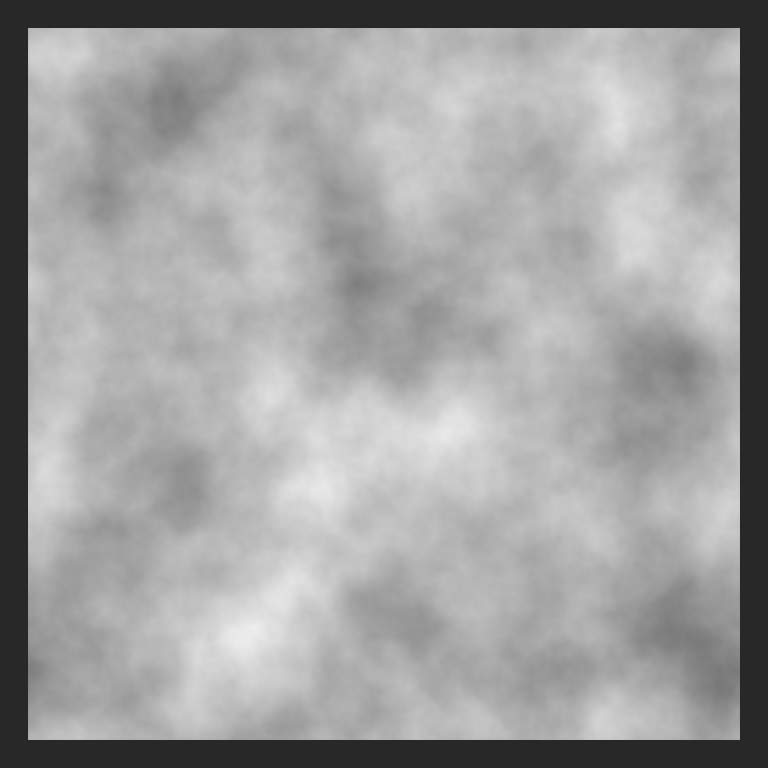
Reproduce this texture procedurally as a Shadertoy shader.

```glsl
#define BORDER 0.0365
#define FRAME_COLOR vec3(0.157)
#define MEAN_GRAY 0.702
#define CONTRAST 0.31
#define BASE_CELLS 4.0
#define OCTAVES 6
#define GAIN 0.5
#define SEED 17u

// Integer hash to a unit gradient; the lattice wraps so the clouds tile
vec2 latticeGradient(vec2 cell, float period, uint octave) {
    uvec2 c = uvec2(mod(cell, period));
    uint h = c.x * 1597334677u ^ c.y * 3812015801u ^ (octave + SEED) * 2654435769u;
    h = (h ^ (h >> 16)) * 2246822519u;
    h = (h ^ (h >> 13)) * 3266489917u;
    h ^= h >> 16;
    float angle = 6.2831853 * float(h & 65535u) / 65536.0;
    return vec2(cos(angle), sin(angle));
}

float gradientNoise(vec2 p, float period, uint octave) {
    vec2 cell = floor(p);
    vec2 f = p - cell;
    vec2 blend = f * f * f * (f * (f * 6.0 - 15.0) + 10.0);
    vec2 e = vec2(1.0, 0.0);
    float a = dot(latticeGradient(cell, period, octave), f);
    float b = dot(latticeGradient(cell + e.xy, period, octave), f - e.xy);
    float c = dot(latticeGradient(cell + e.yx, period, octave), f - e.yx);
    float d = dot(latticeGradient(cell + e.xx, period, octave), f - e.xx);
    return mix(mix(a, b, blend.x), mix(c, d, blend.x), blend.y);
}

// Sum of octaves, each twice as fine as the last
float clouds(vec2 p) {
    float sum = 0.0, amplitude = 1.0, cells = BASE_CELLS;
    for (int i = 0; i < OCTAVES; i++) {
        sum += amplitude * gradientNoise(p * cells, cells, uint(i));
        amplitude *= GAIN;
        cells *= 2.0;
    }
    return sum;
}

void mainImage(out vec4 fragColor, in vec2 fragCoord) {
    float side = min(iResolution.x, iResolution.y);
    vec2 p = (fragCoord - 0.5 * iResolution.xy) / side;
    float pixel = 1.0 / side;

    // Cloud panel
    float panelSize = 1.0 - 2.0 * BORDER;
    float gray = MEAN_GRAY + CONTRAST * clouds(p / panelSize + 0.5);

    // Plain frame with an antialiased inner edge
    float edge = max(abs(p.x), abs(p.y)) - 0.5 * panelSize;
    float inside = clamp(0.5 - edge / pixel, 0.0, 1.0);
    fragColor = vec4(mix(FRAME_COLOR, vec3(gray), inside), 1.0);
}
```
